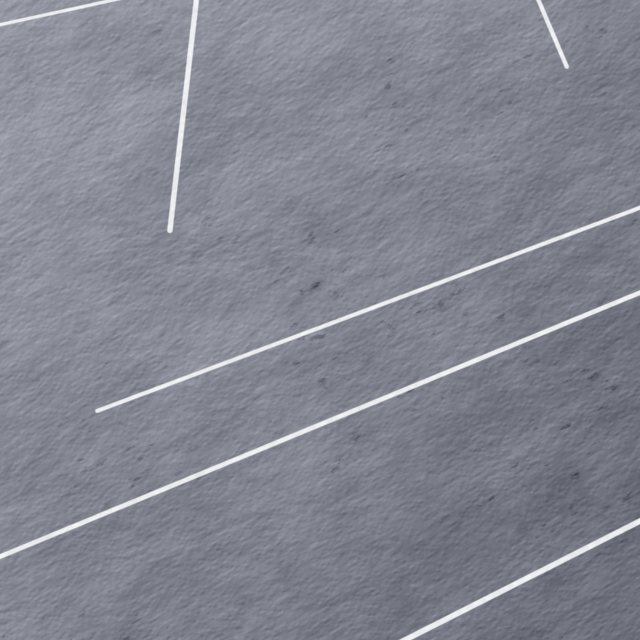
A Shadertoy shader for this texture:

```glsl
float hash(vec2 p) {
    vec3 q = fract(vec3(p.xyx) * 0.1031);
    q += dot(q, q.yzx + 33.33);
    return fract((q.x + q.y) * q.z);
}

float noise(vec2 p) {
    vec2 i = floor(p), f = fract(p);
    f = f * f * (3.0 - 2.0 * f);
    return mix(mix(hash(i), hash(i + vec2(1, 0)), f.x),
               mix(hash(i + vec2(0, 1)), hash(i + vec2(1, 1)), f.x), f.y);
}

float fbm(vec2 p) {
    float sum = 0.0, amp = 0.5;
    for (int i = 0; i < 5; i++) {
        sum += amp * noise(p);
        p = mat2(1.6, 1.2, -1.2, 1.6) * p + 17.3;
        amp *= 0.55;
    }
    return sum;
}

mat2 rotation(float a) {
    return mat2(cos(a), -sin(a), sin(a), cos(a));
}

// Coverage of a rounded painted stripe
float stripe(vec2 p, vec2 a, vec2 b, float halfWidth) {
    vec2 d = b - a;
    float t = clamp(dot(p - a, d) / dot(d, d), 0.0, 1.0);
    float soft = max(1.0 / iResolution.y, 0.0015);
    return 1.0 - smoothstep(-soft, soft, length(p - a - d * t) - halfWidth);
}

// Soft dark scuff stretched along the grain
float scuff(vec2 p, vec2 center, vec2 size) {
    vec2 q = rotation(0.65) * (p - center) / size;
    return exp(-dot(q, q));
}

// Surface height, drawn out along the grain
float grainHeight(vec2 p) {
    vec2 q = rotation(0.5) * p;
    return fbm(q * vec2(48, 105) + 3.0 * noise(p * 9.0))
         + 0.45 * noise(q * vec2(150, 260) + 40.0);
}

void mainImage(out vec4 fragColor, in vec2 fragCoord) {
    vec2 uv = fragCoord / iResolution.y;
    vec2 grain = rotation(0.45) * uv;

    // Broad light falling off toward the lower right
    float light = 0.525 + 0.045 * (uv.y - 0.5) - 0.05 * (uv.x - 0.5);
    light += 0.035 * exp(-5.0 * dot(uv - vec2(0.08, 0.8), uv - vec2(0.08, 0.8)));
    light -= 0.05 * exp(-6.0 * dot(uv - vec2(1.0, 0.08), uv - vec2(1.0, 0.08)));

    // Cloudy stains and raked relief
    light += 0.11 * (fbm(grain * vec2(6, 11) + 5.0) - 0.57);
    light += 0.07 * (fbm(grain * vec2(22, 46) + 31.0) - 0.57);
    float height = grainHeight(uv);
    light += 0.10 * (height - grainHeight(uv + vec2(0.002, -0.003)));
    light += 0.045 * (height - 0.8);

    // Sparse dark pits and scuffs
    float pits = smoothstep(0.71, 0.92, fbm(grain * vec2(38, 95) + 71.0));
    light -= 0.14 * pits * smoothstep(0.35, 0.7, noise(uv * 8.0 + 12.0));
    float scuffs = scuff(uv, vec2(0.494, 0.555), vec2(0.011, 0.004))
                 + 0.5 * scuff(uv, vec2(0.467, 0.53), vec2(0.03, 0.004))
                 + 0.6 * scuff(uv, vec2(0.002, 0.46), vec2(0.016, 0.005))
                 + 0.4 * scuff(uv, vec2(0.575, 0.432), vec2(0.014, 0.01));
    light -= 0.13 * scuffs * (0.5 + 0.6 * height);

    vec3 color = light + vec3(-0.014, 0.0, 0.044);

    // Painted stripes
    float paint = stripe(uv, vec2(-0.02, 0.957), vec2(0.2, 1.005), 0.0026);
    paint = max(paint, stripe(uv, vec2(0.308, 1.01), vec2(0.2655, 0.64), 0.0042));
    paint = max(paint, stripe(uv, vec2(0.837, 1.01), vec2(0.8855, 0.896), 0.0034));
    paint = max(paint, stripe(uv, vec2(0.152, 0.358), vec2(1.02, 0.683), 0.0032));
    paint = max(paint, stripe(uv, vec2(-0.02, 0.122), vec2(1.02, 0.551), 0.0037));
    paint = max(paint, stripe(uv, vec2(0.613, -0.01), vec2(1.02, 0.196), 0.0044));
    vec3 paintColor = vec3(0.945, 0.95, 0.955) + 0.06 * (height - 0.8);
    color = mix(color, paintColor, paint * (0.94 + 0.06 * noise(uv * 180.0)));

    fragColor = vec4(clamp(color, 0.0, 1.0), 1.0);
}
```
